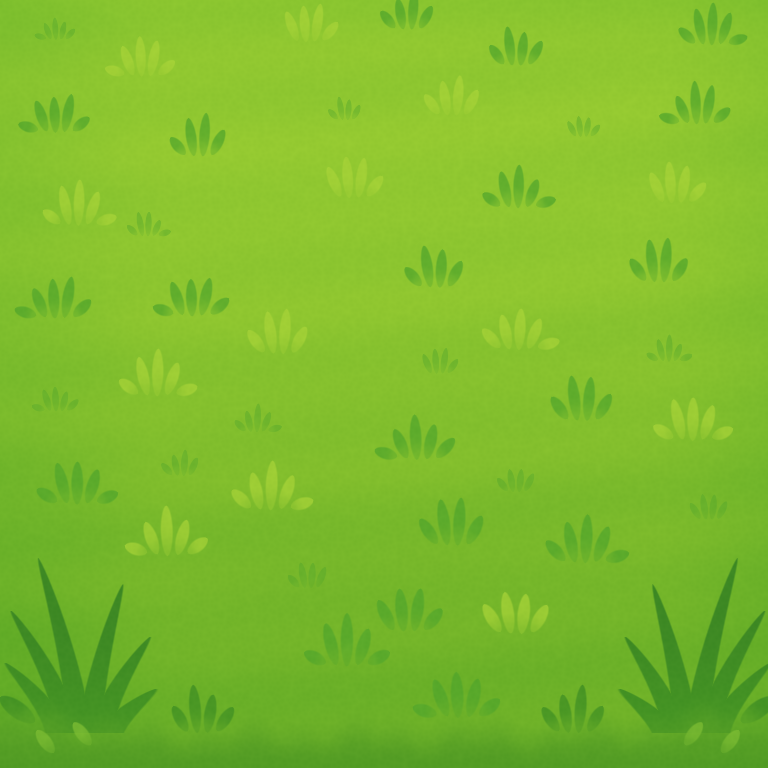
This texture is drawn by a three.js fragment shader. Its source:

```glsl
varying vec2 vUv;

float hash(vec2 p) {
  return fract(sin(dot(p, vec2(127.1, 311.7))) * 4375.85);
}

// Distance to the nearest scattered cell centre
float cellular(vec2 p) {
  vec2 cell = floor(p);
  float nearest = 2.0;
  for (int y = -1; y <= 1; y++)
    for (int x = -1; x <= 1; x++) {
      vec2 id = cell + vec2(x, y);
      vec2 centre = id + vec2(hash(id), hash(id + 37.0));
      nearest = min(nearest, length(p - centre));
    }
  return nearest;
}

// Pointed oval leaf from root to tip, fading at the root
float leaf(vec2 p, vec2 root, vec2 tip, float width) {
  vec2 axis = tip - root;
  float h = clamp(dot(p - root, axis) / dot(axis, axis), 0.0, 1.0);
  float d = length(p - root - axis * h) - width * sqrt(max(sin(3.1416 * h), 0.0));
  return smoothstep(0.0015, -0.0015, d) * mix(0.45, 1.0, smoothstep(0.0, 0.6, h));
}

// Small fan of separate leaves
float tuft(vec2 p, float seed) {
  float cover = 0.0;
  float lean = 0.9 * (hash(vec2(seed, 4.0)) - 0.5);
  for (int i = -2; i <= 2; i++) {
    float k = float(i) + lean;
    if (abs(k) > 2.25) continue;
    float grow = 0.85 + 0.25 * hash(vec2(seed, k));
    vec2 tip = vec2(k * 0.026, (0.06 - 0.0105 * k * k) * grow);
    tip.y = max(tip.y, 0.013);
    cover = max(cover, leaf(p, vec2(k * 0.013, 0.002 * abs(k)), tip, 0.0075));
  }
  return cover;
}

// Swaying column of tufts; line = x, top, step, count; rhythm = light start, period, faint start, period
void column(inout vec3 color, vec2 p, float id, vec4 line, vec3 sway, vec4 rhythm) {
  for (int i = 0; i < 9; i++) {
    float row = float(i);
    if (row >= line.w) break;
    if (abs(id - 3.0) < 1.5 && abs(row - 3.0 + mod(id, 2.0)) < 0.5) continue;
    vec2 base = vec2(line.x + sway.x * cos(sway.y * row + sway.z), line.y - line.z * row);
    if (length(p - base) > 0.09) continue;
    bool faint = row >= rhythm.z && mod(row - rhythm.z + 0.1, rhythm.w) < 0.5;
    bool light = row >= rhythm.x && mod(row - rhythm.x + 0.1, rhythm.y) < 0.5 && base.y > 0.15;
    float size = (faint ? 0.62 : 1.05) * mix(1.05, 0.8, base.y);
    vec3 ink = light && !faint ? vec3(0.66, 0.83, 0.22) : vec3(0.32, 0.65, 0.17);
    float strength = faint ? 0.42 : (light ? 0.72 : 0.75);
    color = mix(color, ink, strength * tuft((p - base) / size, id * 9.0 + row));
  }
}

// Tall clump of tapering blades that bend outward
float clump(vec2 p) {
  float cover = 0.0;
  for (int i = 0; i < 6; i++) {
    float t = float(i) - 2.5;
    float side = sign(t);
    vec2 root = vec2(0.11 + 0.014 * t, 0.045);
    vec2 tip = vec2(0.105 + side * 0.1 * (1.0 - exp(-1.6 * abs(t))),
                    0.29 - 0.068 * abs(t) - 0.017 * side);
    float h = (p.y - root.y) / (tip.y - root.y);
    if (h < 0.0 || h > 1.0) continue;
    float bend = 1.45 * (tip.x - root.x) / (tip.y - root.y) * pow(h, 0.45);
    float d = abs(p.x - mix(root.x, tip.x, pow(h, 1.45))) / sqrt(1.0 + bend * bend);
    cover = max(cover, smoothstep(0.0015, -0.0015, d - 0.016 * pow(1.0 - h, 0.6)));
  }
  return cover;
}

void main() {
  vec2 p = vUv;

  // Meadow gradient with soft horizontal drifts
  vec3 color = mix(vec3(0.42, 0.69, 0.155), vec3(0.57, 0.785, 0.19), smoothstep(-0.05, 0.8, p.y));
  float drift = sin(p.y * 31.0 + 2.0 * sin(p.x * 4.0)) + sin(p.y * 57.0 - p.x * 5.0 + 1.0);
  color += vec3(0.008, 0.004, 0.001) * drift;
  color -= vec3(0.05, 0.025, 0.008) * smoothstep(0.3, 0.55, abs(p.x - 0.53));
  color -= vec3(0.03, 0.012, 0.004) * smoothstep(0.93, 1.0, p.y);

  // Scattered tufts
  column(color, p, 0.0, vec4(0.083, 0.948, 0.121, 6), vec3(0.017, 2.09, -4.18), vec4(2, 9, 0, 4));
  column(color, p, 1.0, vec4(0.224, 0.9, 0.104, 7), vec3(0.037, 2.9, 3.14), vec4(0, 2, 2, 3));
  column(color, p, 2.0, vec4(0.397, 0.945, 0.1016, 9), vec3(0.065, 0.9, -1.5), vec4(0, 2, 1, 2));
  column(color, p, 3.0, vec4(0.564, 0.961, 0.112, 9), vec3(0.035, 2.8, -3.55), vec4(1, 9, 4, 9));
  column(color, p, 4.0, vec4(0.716, 0.914, 0.0925, 9), vec3(0.043, 3.14, 3.14), vec4(4, 4, 1, 5));
  column(color, p, 5.0, vec4(0.892, 0.941, 0.103, 7), vec3(0.033, 1.0, 0.0), vec4(2, 3, 4, 2));

  // Mirrored corner growth
  vec2 corner = vec2(p.x < 0.5 ? p.x : 1.01 - p.x, p.y);
  vec3 shade = mix(vec3(0.27, 0.58, 0.14), vec3(0.24, 0.535, 0.14), smoothstep(0.05, 0.2, p.y));
  color = mix(color, shade, 0.85 * tuft(corner - vec2(0.262, 0.045), 3.0));
  color = mix(color, shade, leaf(corner, vec2(0.045, 0.06), vec2(0.0, 0.092), 0.011));
  color = mix(color, shade, clump(corner));

  // Shaded turf along the lower edge
  float fringe = 0.006 * sin(p.x * 43.0) + 0.004 * sin(p.x * 97.0 + 1.0);
  float edge = 0.075 + 0.02 * smoothstep(0.25, 0.5, abs(p.x - 0.5)) + fringe;
  vec3 turf = mix(vec3(0.31, 0.6, 0.14), vec3(0.36, 0.64, 0.15), smoothstep(0.0, 0.07, p.y));
  color = mix(color, turf, 0.85 * smoothstep(edge, edge - 0.065, p.y));
  for (int i = 0; i < 2; i++) {
    vec2 root = vec2(0.07, 0.02) + float(i) * vec2(0.048, 0.01);
    color = mix(color, vec3(0.49, 0.74, 0.2), 0.75 * leaf(corner, root, root + vec2(-0.022, 0.029), 0.008));
  }

  // Paper grain
  float grain = cellular(p * 150.0) + 0.6 * cellular(p * 55.0) - 0.75;
  color += 0.018 * grain * vec3(1.0, 0.8, 0.5);
  gl_FragColor = vec4(color, 1.0);
}
```
